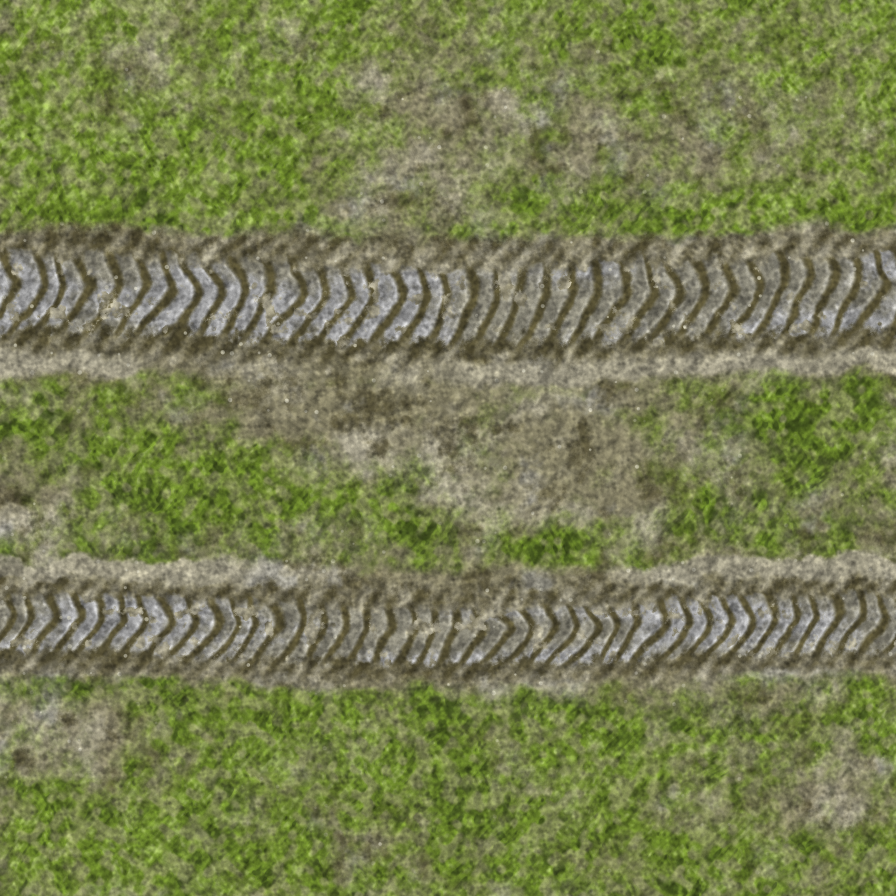
Give the GLSL for this texture, as a three.js fragment shader.

```glsl
varying vec2 vUv;

const float TAU = 6.28318;
const float TRACK_SWAY = 0.007;
const float LUG_SWEEP = 0.95;
const float BLADE_DENSITY = 230.0;
const float PEBBLE_CELLS = 95.0;
const vec3 SOIL = vec3(0.50, 0.48, 0.38);
const vec3 DARK_MUD = vec3(0.28, 0.26, 0.17);
const vec3 PALE_MUD = vec3(0.64, 0.62, 0.54);
const vec3 WET_CLAY = vec3(0.62, 0.62, 0.62);
const vec3 STRAW = vec3(0.57, 0.56, 0.43);
const vec3 LEAF_DARK = vec3(0.24, 0.31, 0.10);
const vec3 LEAF = vec3(0.39, 0.49, 0.15);
const vec3 LEAF_PALE = vec3(0.54, 0.62, 0.32);
const mat2 TURN = mat2(0.80, 0.60, -0.60, 0.80);

float hash(vec2 p) {
  return fract(sin(dot(p, vec2(127.1, 311.7))) * 43758.5453);
}

float noise(vec2 p) {
  vec2 i = floor(p), f = fract(p);
  f = f * f * (3.0 - 2.0 * f);
  return mix(mix(hash(i), hash(i + vec2(1.0, 0.0)), f.x),
             mix(hash(i + vec2(0.0, 1.0)), hash(i + 1.0), f.x), f.y);
}

// Centred on zero
float fbm(vec2 p) {
  float sum = 0.0, amp = 0.5;
  for (int i = 0; i < 5; i++) {
    sum += amp * (noise(p) - 0.5);
    p = TURN * p * 2.03 + 17.3;
    amp *= 0.55;
  }
  return sum;
}

float patchAt(vec2 p, vec2 centre, vec2 radius) {
  vec2 d = (p - centre) / radius;
  return exp(-dot(d, d));
}

float band(float y, float lo, float hi, float soft) {
  return smoothstep(lo - soft, lo + soft, y) * (1.0 - smoothstep(hi - soft, hi + soft, y));
}

// Where grass grows: broad regions broken up by noise
float grassCover(vec2 p) {
  float c = 0.70 - 0.20 * band(p.y, 0.36, 0.58, 0.02);
  c -= 0.42 * patchAt(p, vec2(0.43, 0.79), vec2(0.14, 0.06));
  c -= 0.36 * patchAt(p, vec2(0.72, 0.84), vec2(0.17, 0.06));
  c -= 0.28 * patchAt(p, vec2(0.13, 0.91), vec2(0.06, 0.05));
  c -= 0.25 * patchAt(p, vec2(0.52, 0.90), vec2(0.14, 0.05));
  c -= 0.45 * patchAt(p, vec2(0.43, 0.54), vec2(0.20, 0.05));
  c -= 0.35 * patchAt(p, vec2(0.61, 0.47), vec2(0.11, 0.06));
  c -= 0.30 * patchAt(p, vec2(0.04, 0.46), vec2(0.06, 0.04));
  c -= 0.42 * patchAt(p, vec2(0.08, 0.18), vec2(0.16, 0.05));
  c -= 0.45 * patchAt(p, vec2(0.93, 0.11), vec2(0.09, 0.04));
  c -= 0.25 * patchAt(p, vec2(0.68, 0.23), vec2(0.25, 0.025));
  c -= 0.25 * patchAt(p, vec2(0.44, 0.06), vec2(0.06, 0.04));
  c += 0.30 * patchAt(p, vec2(0.15, 0.51), vec2(0.16, 0.05));
  c += 0.28 * patchAt(p, vec2(0.37, 0.44), vec2(0.15, 0.05));
  c += 0.22 * patchAt(p, vec2(0.92, 0.53), vec2(0.12, 0.03));
  c += 0.70 * patchAt(p, vec2(0.62, 0.385), vec2(0.045, 0.020));
  c += 0.35 * patchAt(p, vec2(0.17, 0.79), vec2(0.20, 0.05));
  c += 0.35 * patchAt(p, vec2(0.90, 0.76), vec2(0.18, 0.02));
  c += 0.25 * patchAt(p, vec2(0.15, 0.06), vec2(0.15, 0.05));
  return c + 0.45 * fbm(p * 9.0) + 0.85 * fbm(p * 34.0);
}

vec3 grass(vec2 p) {
  vec2 q = p + 0.012 * vec2(noise(p * 25.0), noise(p * 25.0 + 9.0));
  float a = noise(vec2(q.x + 0.45 * q.y, q.y * 0.5) * BLADE_DENSITY);
  float b = noise(vec2(q.x - 0.7 * q.y, q.y * 0.5) * BLADE_DENSITY + 31.0);
  float tone = 0.5 * (a + b) + 0.60 * fbm(p * 36.0 + 5.0) + 0.3 * fbm(p * 6.0);
  tone += 0.10 * smoothstep(0.70, 0.85, p.y) - 0.10 * band(p.y, 0.18, 0.55, 0.05);
  vec3 col = mix(LEAF_DARK, LEAF, smoothstep(0.10, 0.50, tone));
  col = mix(col, LEAF_PALE, smoothstep(0.50, 0.95, tone));
  return mix(col, STRAW, 0.55 * smoothstep(0.42, 0.80, noise(TURN * p * 100.0 + 3.0)));
}

// Bent tread bars inside a churned, diagonally ridged margin
vec3 track(vec3 base, vec2 p, float centre, float halfWidth, float count, float seed) {
  float y = p.y - centre - TRACK_SWAY * cos(TAU * p.x);
  float v = y / halfWidth;
  float lumps = fbm(p * 60.0 + seed);
  float edge = abs(v + 0.9 * lumps);
  float ridge = sin(TAU * (count * (p.x - 0.8 * y) + 0.7 * noise(p * 20.0 + seed)));
  float wear = 0.43 + 0.24 * ridge + 1.5 * lumps - 0.12 * band(v, -1.5, -0.8, 0.2);
  vec3 churn = mix(DARK_MUD, PALE_MUD, clamp(wear, 0.0, 1.0));
  vec3 col = mix(base, churn, 0.9 * (1.0 - smoothstep(1.30, 1.80, edge)));

  float bend = sqrt((v - 0.25) * (v - 0.25) + 0.02) * mix(1.0, 0.6, smoothstep(0.0, 0.5, v));
  float f = fract(p.x * count + LUG_SWEEP * bend + 0.6 * noise(p * 24.0 + seed) + 0.3 * lumps);
  float face = smoothstep(0.02, 0.24, f) * (1.0 - smoothstep(0.68, 0.90, f));
  float rim = band(f, 0.60, 0.74, 0.06);
  float wet = smoothstep(0.25, 0.7, noise(vec2(p.x * 9.0, v) + seed) + 0.8 * lumps);
  vec3 clay = mix(SOIL, WET_CLAY, 0.4 + 0.6 * wet) * (0.88 + 0.18 * f + 0.5 * lumps);
  vec3 tread = mix(DARK_MUD * 1.15, clay, face) + 0.06 * rim;
  tread = mix(tread, churn, smoothstep(0.10, 0.24, lumps));
  return mix(col, tread, 1.0 - smoothstep(0.75, 1.08, edge));
}

void main() {
  vec2 p = vUv;
  float rough = fbm(p * 40.0);
  float relief = fbm(p * 70.0 + vec2(-0.25, 0.25)) - fbm(p * 70.0);

  // Bare earth
  vec3 soil = mix(SOIL, PALE_MUD, smoothstep(-0.10, 0.30, fbm(p * 22.0 + 7.0)));
  soil = mix(soil, DARK_MUD, 0.75 * smoothstep(0.0, 0.30, rough));
  soil = mix(soil, WET_CLAY, 0.5 * smoothstep(0.08, 0.28, fbm(p * 20.0 + 40.0)));

  // Mud strips, with the grass thinning towards them
  float wavy = p.y + 0.035 * fbm(p * 24.0 + 3.0) - 0.005 * cos(TAU * p.x);
  float mud = band(wavy, 0.574, 0.740, 0.010) + band(wavy, 0.237, 0.372, 0.009);
  float cover = smoothstep(0.15, 0.82, grassCover(p)) * (1.0 - mud);
  vec3 col = mix(soil, grass(p), 0.95 * cover);

  // Churned tracks and smooth pale shoulders
  float upper = band(wavy, 0.579, 0.602, 0.006) * (1.0 - band(p.x, 0.16, 0.48, 0.05));
  float lower = band(wavy, 0.351, 0.374, 0.004) * (1.0 - band(p.x, 0.28, 0.70, 0.04));
  col = track(col, p, 0.665, 0.045, 35.0, 2.0);
  col = track(col, p, 0.297, 0.033, 40.0, 19.0);
  vec3 shoulder = PALE_MUD * (0.97 + 0.6 * rough);
  col = mix(col, shoulder, 0.85 * clamp(upper + lower, 0.0, 1.0));

  // Pebbles
  vec2 cell = floor(p * PEBBLE_CELLS);
  vec2 local = fract(p * PEBBLE_CELLS) - 0.3 - 0.4 * vec2(hash(cell + 4.0), hash(cell + 8.0));
  float size = 0.10 + 0.14 * hash(cell + 2.0);
  float pebble = (1.0 - smoothstep(size - 0.08, size + 0.08, length(local))) * step(0.95, hash(cell));
  col = mix(col, vec3(0.78, 0.77, 0.70), 0.6 * pebble * (1.0 - cover));

  // Surface light and fine grain
  float grain = 0.34 * (noise(TURN * p * 290.0) - 0.5) + 0.22 * (noise(TURN * p * 150.0) - 0.5);
  col *= 1.01 + 0.65 * relief + grain;
  gl_FragColor = vec4(clamp(col, 0.0, 1.0), 1.0);
}
```
